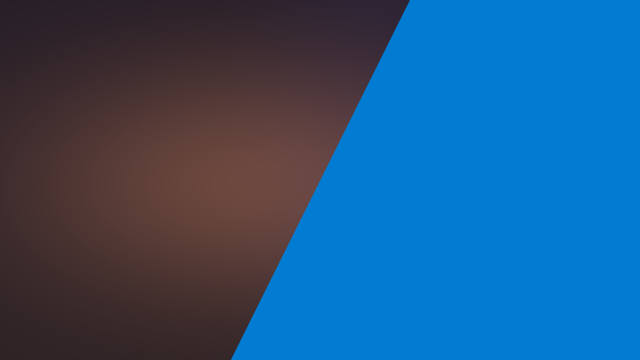
A WebGL 1 fragment shader for this background:

```glsl
precision highp float;
// A flat blue panel with a slanted left edge covers a dark, warm backdrop.
// The backdrop is a vertical gradient lit by a broad elliptical Gaussian glow;
// the panel is a half-plane, antialiased by its signed distance.

#define EDGE_BOTTOM 0.3607              // panel edge, share of the width
#define EDGE_TOP    0.6406
#define GLOW_CENTER vec2(0.395, 0.50)   // share of width and height
#define GLOW_RADIUS vec2(0.38, 0.35)
#define PANEL_BLUE  vec3(0.008, 0.486, 0.827)
#define DARK_BOTTOM vec3(0.170, 0.130, 0.142)
#define DARK_TOP    vec3(0.140, 0.112, 0.150)
#define GLOW_COLOR  vec3(0.270, 0.160, 0.096)
#define RIGHT_TINT  vec3(0.010, 0.012, 0.045)

uniform vec2 u_resolution;

// Dark gradient, central glow and a faint violet tint toward the right
vec3 backdrop(vec2 uv) {
    vec2 offset = (uv - GLOW_CENTER) / GLOW_RADIUS;
    float glow = exp(-dot(offset, offset));
    float tint = smoothstep(0.30, 0.62, uv.x);
    return mix(DARK_BOTTOM, DARK_TOP, uv.y) + GLOW_COLOR * glow + RIGHT_TINT * tint;
}

// Signed distance to the slanted edge, positive inside the panel
float panelDistance(vec2 p, float aspect) {
    vec2 start = vec2(EDGE_BOTTOM * aspect, 0.0);
    vec2 along = normalize(vec2(EDGE_TOP * aspect, 1.0) - start);
    return dot(p - start, vec2(along.y, -along.x));
}

void main() {
    vec2 uv = gl_FragCoord.xy / u_resolution;
    float aspect = u_resolution.x / u_resolution.y;
    vec2 p = vec2(uv.x * aspect, uv.y);

    // Blend across one pixel at the panel edge
    float coverage = clamp(panelDistance(p, aspect) * u_resolution.y + 0.5, 0.0, 1.0);
    gl_FragColor = vec4(mix(backdrop(uv), PANEL_BLUE, coverage), 1.0);
}
```
